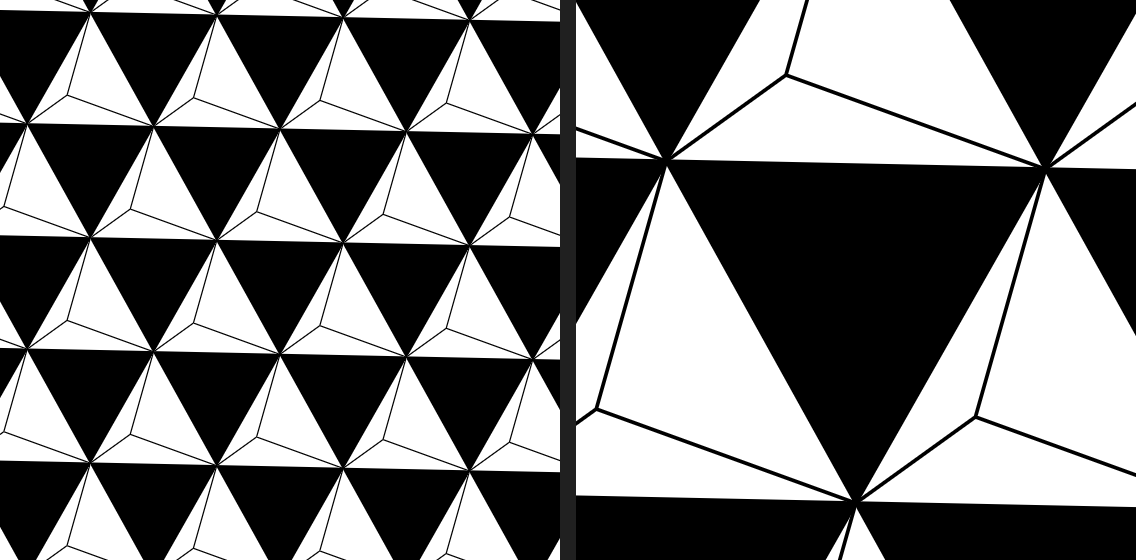
Left, the full canvas; right, a detail of the centre.
Reproduce this pattern procedurally as a Shadertoy shader.

```glsl
// Slightly tilted lattice of solid black triangles alternating with white ones,
// each white triangle split by three thin lines meeting at an off-centre hub.
// A skewed cell is repeated with fract, then inked by distance to its segments.

const vec3 INK = vec3(0.0);
const vec3 PAPER = vec3(1.0);

// Lattice, in canvas units: one apex, and the two sides running down from it
const vec2 ORIGIN = vec2(0.1615, 0.9777);
const vec2 LEFT_SIDE = vec2(-0.1129, -0.1988);
const vec2 RIGHT_SIDE = vec2(0.1128, -0.2035);
const vec2 HUB = vec2(-0.0417, -0.1475);
const float LINE_WIDTH = 0.0022;

float segmentDistance(vec2 p, vec2 a, vec2 b) {
    vec2 ab = b - a;
    float t = clamp(dot(p - a, ab) / dot(ab, ab), 0.0, 1.0);
    return length(p - a - ab * t);
}

// Unsigned distance to the outline of triangle abc
float outlineDistance(vec2 p, vec2 a, vec2 b, vec2 c) {
    return min(segmentDistance(p, a, b),
           min(segmentDistance(p, b, c), segmentDistance(p, c, a)));
}

// Distance to the three lines joining a hub to the corners a, b, c
float spokeDistance(vec2 p, vec2 hub, vec2 a, vec2 b, vec2 c) {
    return min(segmentDistance(p, hub, a),
           min(segmentDistance(p, hub, b), segmentDistance(p, hub, c)));
}

// Signed distance to the inked parts of one cell, negative in the solid half
float cellDistance(vec2 cell, vec2 left, vec2 right, vec2 hub) {
    vec2 apex = vec2(0.0);
    vec2 p = mat2(left, right) * cell;
    float outline = outlineDistance(p, apex, left, right);
    if (cell.x + cell.y > 1.0) return -outline;
    return min(outline, spokeDistance(p, hub, apex, left, right));
}

void mainImage(out vec4 fragColor, in vec2 fragCoord) {
    vec2 p = fragCoord / iResolution.y;
    float pixel = 1.0 / iResolution.y;

    // Skewed cell coordinates, each cell holding a white and a black triangle
    vec2 cell = fract(inverse(mat2(LEFT_SIDE, RIGHT_SIDE)) * (p - ORIGIN));

    // Stroke and fill with a one-pixel soft edge
    float d = cellDistance(cell, LEFT_SIDE, RIGHT_SIDE, HUB);
    float ink = clamp(0.5 + (0.5 * LINE_WIDTH - d) / pixel, 0.0, 1.0);
    fragColor = vec4(mix(PAPER, INK, ink), 1.0);
}
```
